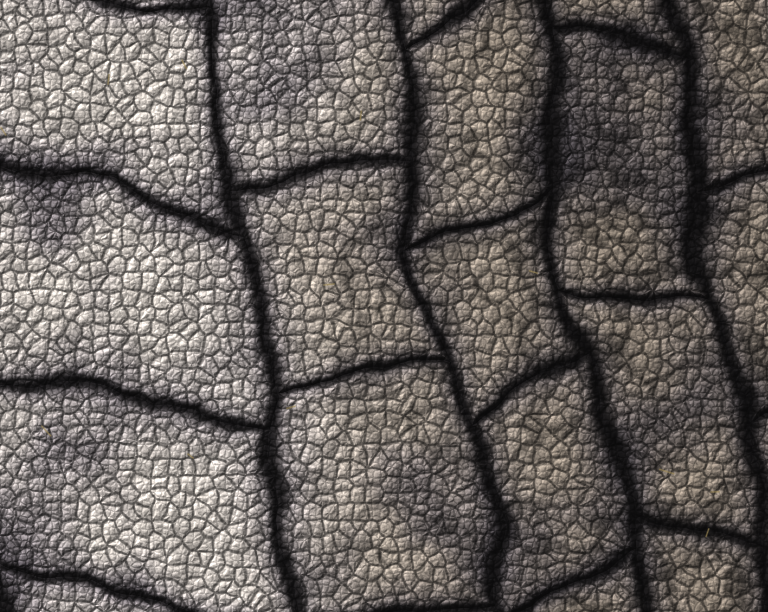
A Shadertoy shader for this texture:

```glsl
// Weathered, pebbled animal hide split into plates by deep dark folds.

const float SCALE_SIZE = 0.025;            // width of one skin scale
const float PEBBLE_SIZE = 0.0105;          // width of the finer bumps
const float FOLD_WIDTH = 0.014;            // half width of the long folds
const float CROSS_WIDTH = 0.010;           // half width of the cross folds
const float FOLD_LEAN = 0.18;              // tilt of the long folds
const vec2 LIGHT_DIR = vec2(-0.6, 0.8);
const float LIGHT_GAIN = 0.38;
const float PALE_TONE = 0.72;              // plate brightness, left side
const float DUSKY_TONE = 0.47;             // plate brightness, right side
const vec3 WARM_GREY = vec3(1.035, 0.995, 0.955);
const vec3 EARTH_BROWN = vec3(1.08, 0.99, 0.89);
const vec3 DAMP_VIOLET = vec3(1.03, 0.97, 1.02);
const vec3 STRAW = vec3(0.62, 0.54, 0.34);
const int STRAW_COUNT = 12;

vec2 hash2(vec2 c) {
    vec3 q = fract(c.xyx * vec3(0.1031, 0.1030, 0.0973));
    q += dot(q, q.yzx + 33.33);
    return fract((q.xx + q.yz) * q.zy);
}

float corner(vec2 cell, vec2 f, vec2 o) {
    return dot(hash2(cell + o) * 2.0 - 1.0, f - o);
}

// Gradient noise, roughly -1 to 1
float noise(vec2 p) {
    vec2 i = floor(p), f = p - i;
    vec2 u = f * f * f * (f * (f * 6.0 - 15.0) + 10.0);
    float low = mix(corner(i, f, vec2(0, 0)), corner(i, f, vec2(1, 0)), u.x);
    float high = mix(corner(i, f, vec2(0, 1)), corner(i, f, vec2(1, 1)), u.x);
    return 1.5 * mix(low, high, u.y);
}

float fbm(vec2 p) {
    float sum = 0.0, amp = 0.6;
    for (int i = 0; i < 4; i++) {
        sum += amp * noise(p);
        p = mat2(1.6, 1.2, -1.2, 1.6) * p + 7.3;
        amp *= 0.5;
    }
    return sum;
}

vec2 noise2(vec2 p) { return vec2(noise(p), noise(p + 41.7)); }

// Distance to the nearest Voronoi border, in cell units
float cellBorder(vec2 p) {
    vec2 i = floor(p), f = p - i, nearest = vec2(0), home = vec2(0);
    float best = 9.0;
    for (int y = -1; y <= 1; y++)
    for (int x = -1; x <= 1; x++) {
        vec2 o = vec2(x, y), r = o + 0.1 + 0.8 * hash2(i + o) - f;
        if (dot(r, r) < best) { best = dot(r, r); nearest = r; home = o; }
    }
    float border = 9.0;
    for (int y = -2; y <= 2; y++)
    for (int x = -2; x <= 2; x++) {
        vec2 o = home + vec2(x, y), r = o + 0.1 + 0.8 * hash2(i + o) - f;
        vec2 d = r - nearest;
        if (dot(d, d) > 1e-4) border = min(border, dot(0.5 * (nearest + r), normalize(d)));
    }
    return border;
}

// Distance to the nearest fold, in fold widths
float foldDistance(vec2 p) {
    vec2 q = p + 0.055 * noise2(p * 2.7 + 3.0) + 0.018 * noise2(p * 8.0) + 0.005 * noise2(p * 27.0);
    float u = q.x + FOLD_LEAN * q.y;
    float strip = u * (1.23 + 1.54 * abs(u));       // strips narrow to the right
    float across = abs(strip - round(strip)) / (1.23 + 3.08 * abs(u));
    vec2 rnd = hash2(vec2(floor(strip), 5.0));
    float slope = mix(-0.35, 0.65, rnd.x), rows = mix(2.2, 3.1, rnd.y);
    float v = (q.y - slope * q.x) * rows + rnd.x * 7.0;
    float along = abs(v - round(v)) / (rows * sqrt(1.0 + slope * slope));
    float swell = 1.0 + 0.6 * noise(p * 5.0 + 17.0);
    return min(across / FOLD_WIDTH, along / CROSS_WIDTH) / swell;
}

// Returns height, fold distance, scale border, pebble border
vec4 hide(vec2 p) {
    float fold = foldDistance(p);
    float scale = cellBorder((p + 0.004 * noise2(p * 45.0)) / SCALE_SIZE);
    float pebble = cellBorder((p + 0.002 * noise2(p * 110.0)) / PEBBLE_SIZE);
    float height = 0.0045 * smoothstep(0.0, 0.4, scale)
        + 0.0016 * smoothstep(0.0, 0.4, pebble)
        + 0.0035 * fbm(p * 58.0) + 0.006 * fbm(p * 14.0)
        - 0.014 * exp(-fold);
    return vec4(height, fold, scale, pebble);
}

void mainImage(out vec4 fragColor, in vec2 fragCoord) {
    vec2 p = fragCoord / iResolution.y;
    float pixel = 1.0 / iResolution.y, stepSize = 0.002;
    vec4 skin = hide(p);
    float lit = clamp((skin.x - hide(p + LIGHT_DIR * stepSize).x) / stepSize, -1.2, 1.2);

    // Broad tone: pale left, dusky right, damp stains around the folds
    float side = smoothstep(0.35, 0.95, p.x + 0.2 * noise(p * 2.5));
    float halo = exp(-0.5 * skin.y);
    float stain = smoothstep(-0.05, 0.55, fbm(p * 3.2 + 11.0));
    float damp = clamp(halo + 0.7 * stain, 0.0, 1.0);
    float tone = mix(PALE_TONE, DUSKY_TONE, side) * (1.0 - 0.58 * damp);
    tone *= 1.0 + 0.28 * fbm(p * 22.0) + 0.22 * fbm(p * 95.0);

    // Cracks, wrinkles, relief and fold cores
    float crack = 1.0 - smoothstep(0.02, 0.14, skin.z);
    float pit = 1.0 - smoothstep(0.0, 0.22, skin.w);
    float wrinkle = 1.0 - smoothstep(0.0, 0.09, abs(fbm(p * 7.0 + 29.0)));
    tone *= (1.0 - 0.48 * crack) * (1.0 - mix(0.12, 0.38, damp) * pit);
    tone *= 1.0 - wrinkle * mix(0.08, 0.4, side);
    tone *= 1.0 + LIGHT_GAIN * (1.0 + 0.5 * damp) * lit;
    tone *= mix(0.22, 1.0, smoothstep(0.3, 1.5, skin.y));
    vec3 tint = mix(mix(WARM_GREY, EARTH_BROWN, side), DAMP_VIOLET, damp);
    vec3 color = tint * (0.035 + max(tone, 0.0));

    // Scattered bits of straw
    for (int i = 0; i < STRAW_COUNT; i++) {
        vec2 rnd = hash2(vec2(i, 71)), shape = hash2(vec2(i, 93));
        vec2 r = p - rnd * vec2(iResolution.x * pixel, 1.0);
        vec2 dir = vec2(cos(shape.x * 6.28), sin(shape.x * 6.28));
        float reach = mix(0.005, 0.012, shape.y);
        float d = length(r - dir * clamp(dot(r, dir), -reach, reach)) - 0.0011;
        color = mix(color, STRAW, 0.75 * (1.0 - smoothstep(-pixel, pixel, d)));
    }
    fragColor = vec4(clamp(color, 0.0, 1.0), 1.0);
}
```
